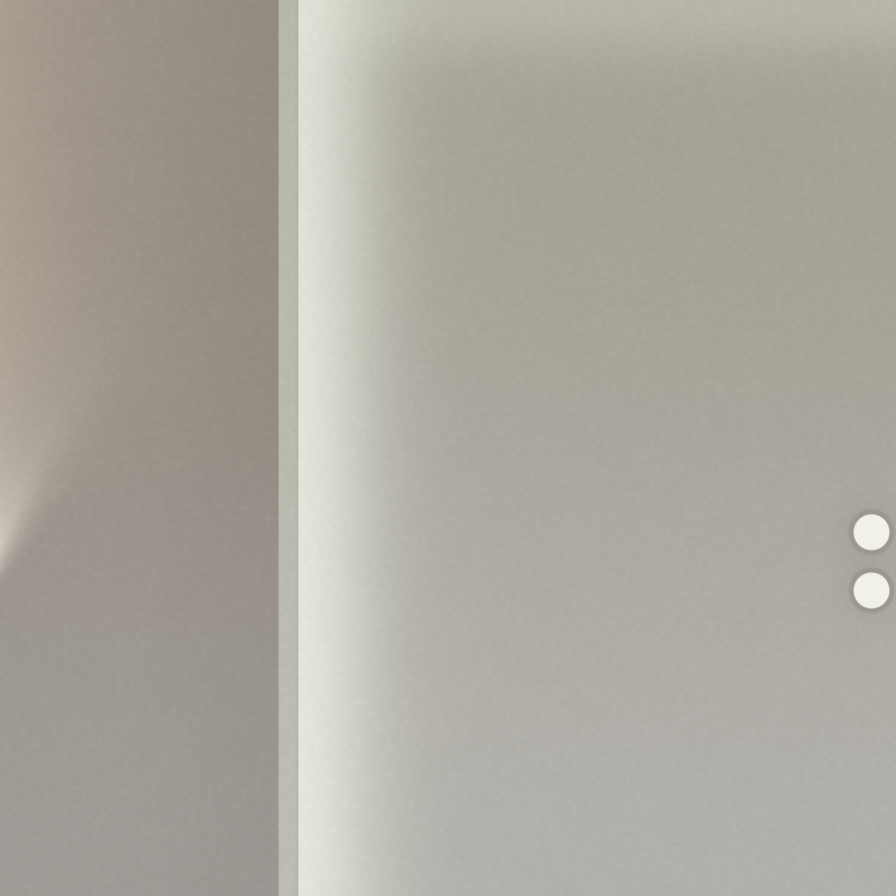
Give the GLSL for this background, as a Shadertoy shader.

```glsl
// A matte plaster wall split by a pale vertical strip that casts a soft glow,
// with a warm lamp cone at the left edge and two round buttons at the right.
// Layers smooth gradients, Gaussian glows, disc distances and cellular grain.

const float STRIP_LEFT = 0.311;
const float STRIP_RIGHT = 0.333;

vec2 hash2(vec2 cell) {
    vec3 p = fract(cell.xyx * vec3(0.1031, 0.1030, 0.0973));
    p += dot(p, p.yzx + 33.33);
    return fract((p.xx + p.yz) * p.zy);
}

// Distance to the nearest scattered point.
float cellular(vec2 p) {
    vec2 cell = floor(p);
    vec2 local = fract(p);
    float nearest = 2.0;
    for (int y = -1; y <= 1; y++) {
        for (int x = -1; x <= 1; x++) {
            vec2 offset = vec2(x, y);
            vec2 delta = offset + hash2(cell + offset) - local;
            nearest = min(nearest, dot(delta, delta));
        }
    }
    return sqrt(nearest);
}

float gaussian(float d, float width) {
    return exp(-d * d / (width * width));
}

// Fine grain over a faint, wide mottling.
float plaster(vec2 uv) {
    float grain = cellular(uv * vec2(150.0, 190.0)) - 0.5;
    float speck = cellular(uv * 83.0 + 17.0) - 0.5;
    float mottle = sin(uv.x * 31.0 + 2.0 * sin(uv.y * 23.0))
                 * sin(uv.y * 37.0 + 2.0 * sin(uv.x * 19.0));
    return 0.018 * grain + 0.009 * speck + 0.002 * mottle;
}

// Warm light from the left edge, with a firm slanted lower boundary.
float lampCone(vec2 uv) {
    float height = uv.y - (0.350 + 1.25 * uv.x);
    float softness = 0.025 + 0.5 * uv.x;
    float lower = smoothstep(-0.3 * softness, 2.0 * softness, height);
    float upper = exp(-max(height, 0.0) / 0.12);
    return lower * upper * exp(-uv.x / 0.055);
}

vec3 leftPanel(vec2 uv) {
    vec3 color = mix(vec3(0.625, 0.608, 0.587), vec3(0.597, 0.562, 0.522),
                     smoothstep(0.05, 0.75, uv.y));
    float edgeLight = exp(-uv.x / 0.10) * smoothstep(0.35, 0.70, uv.y);
    color += vec3(0.065, 0.057, 0.047) * edgeLight;
    color += vec3(0.30, 0.29, 0.27) * lampCone(uv);
    return color - 0.018 * smoothstep(0.12, STRIP_LEFT, uv.x);
}

vec3 rightPanel(vec2 uv) {
    vec3 color = mix(vec3(0.697, 0.690, 0.668), vec3(0.647, 0.635, 0.590),
                     smoothstep(0.0, 0.85, uv.y));
    float fromStrip = max(uv.x - STRIP_RIGHT, 0.0);
    float fromTop = 1.0 - uv.y;
    float glow = 0.80 * gaussian(fromStrip, 0.088) + 0.20 * exp(-fromStrip / 0.10);
    color = mix(color, vec3(0.895, 0.905, 0.862), glow * mix(1.0, 0.88, uv.y * uv.y));
    float topGlow = gaussian(fromTop, 0.065) * (1.0 - 0.8 * glow);
    return color + vec3(0.070, 0.080, 0.072) * topGlow;
}

vec3 strip(vec2 uv) {
    float across = (uv.x - STRIP_LEFT) / (STRIP_RIGHT - STRIP_LEFT);
    vec3 color = mix(vec3(0.745, 0.740, 0.700), vec3(0.720, 0.722, 0.675), uv.y);
    return color - 0.025 * smoothstep(0.75, 1.0, across);
}

// Bright disc inside a darker recessed rim.
vec3 addButton(vec3 color, vec2 uv, vec2 center, float pixel) {
    float d = length(uv - center);
    float rim = 1.0 - smoothstep(0.0235, 0.0275, d);
    float disc = 1.0 - smoothstep(0.0200 - pixel, 0.0200 + pixel, d);
    color *= 1.0 - 0.04 * gaussian(d, 0.035);
    color = mix(color, vec3(0.605, 0.588, 0.560), 0.9 * rim);
    return mix(color, vec3(0.949, 0.947, 0.915), disc);
}

void mainImage(out vec4 fragColor, in vec2 fragCoord) {
    vec2 uv = fragCoord / iResolution.xy;
    float pixel = 1.0 / iResolution.y;

    // Wall panels and the strip between them.
    float onStrip = smoothstep(STRIP_LEFT - pixel, STRIP_LEFT + pixel, uv.x);
    float onRight = smoothstep(STRIP_RIGHT - pixel, STRIP_RIGHT + pixel, uv.x);
    vec3 color = mix(leftPanel(uv), strip(uv), onStrip);
    color = mix(color, rightPanel(uv), onRight);
    color += plaster(uv);

    // Pair of buttons.
    for (int i = 0; i < 2; i++) {
        vec2 center = vec2(0.9727, 0.341 + 0.065 * float(i));
        color = addButton(color, uv, center, pixel);
    }
    fragColor = vec4(color, 1.0);
}
```
